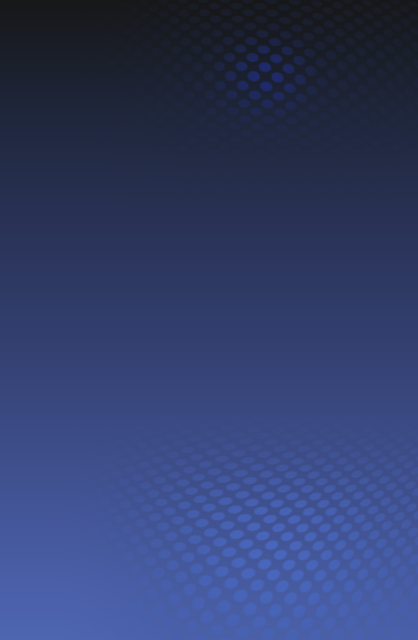
Reproduce this background procedurally as a Shadertoy shader.

```glsl
// Lengths are fractions of the canvas height
const int STOPS = 8;
const float STOP_HEIGHT[STOPS] = float[](0.0, 0.08, 0.26, 0.46, 0.66, 0.825, 0.945, 1.0);
const vec3 STOP_COLOR[STOPS] = vec3[](
    vec3(0.305, 0.395, 0.69), vec3(0.29, 0.375, 0.66),
    vec3(0.25, 0.315, 0.56), vec3(0.20, 0.25, 0.44),
    vec3(0.16, 0.195, 0.33), vec3(0.12, 0.15, 0.23),
    vec3(0.095, 0.107, 0.135), vec3(0.085, 0.092, 0.095));

const vec3 UPPER_FAINT = vec3(0.135, 0.17, 0.30);
const vec3 UPPER_BRIGHT = vec3(0.12, 0.17, 0.46);
const vec2 UPPER_CENTER = vec2(0.415, 0.88);
const vec2 UPPER_AXIS_A = vec2(0.020, -0.017);
const vec2 UPPER_AXIS_B = vec2(0.018, 0.015);
const vec2 UPPER_SQUEEZE = vec2(0.8, 2.8);
const float UPPER_BEND = 0.5;

const vec3 LOWER_FAINT = vec3(0.27, 0.36, 0.66);
const vec3 LOWER_BRIGHT = vec3(0.29, 0.42, 0.78);
const vec2 LOWER_CENTER = vec2(0.37, 0.05);
const vec2 LOWER_GLOW = vec2(0.43, 0.14);
const vec2 LOWER_AXIS_A = vec2(0.027, 0.018);
const vec2 LOWER_AXIS_B = vec2(0.015, -0.022);
const vec2 LOWER_SQUEEZE = vec2(0.8, 2.2);
const float LOWER_BEND = -0.5;

const float DOT_RADIUS = 0.36;
const float GAP_SHADE = 0.05;

vec3 backdrop(float height) {
    vec3 color = STOP_COLOR[0];
    for (int i = 1; i < STOPS; i++) {
        float t = (height - STOP_HEIGHT[i - 1]) / (STOP_HEIGHT[i] - STOP_HEIGHT[i - 1]);
        color = mix(color, STOP_COLOR[i], clamp(t, 0.0, 1.0));
    }
    return color;
}

// Coverage of a skewed dot lattice that tightens away from its center
float dotLattice(vec2 offset, vec2 axisA, vec2 axisB, vec2 squeeze, float bend) {
    vec2 warped = offset * (1.0 + squeeze * abs(offset));
    warped.y += bend * offset.x * offset.x;
    vec2 cell = inverse(mat2(axisA, axisB)) * warped;
    vec2 width = fwidth(cell);
    float blur = 0.6 * max(width.x, width.y) + 0.02;
    float radius = length(fract(cell) - 0.5);
    return 1.0 - smoothstep(DOT_RADIUS - blur, DOT_RADIUS + blur, radius);
}

float glow(vec2 offset, vec2 size) {
    vec2 scaled = offset / size;
    return exp(-dot(scaled, scaled));
}

void mainImage(out vec4 fragColor, in vec2 fragCoord) {
    vec2 p = fragCoord / iResolution.y;
    vec3 color = backdrop(p.y);

    // Upper dots: a small saturated core inside a faint spread
    vec2 upper = p - UPPER_CENTER;
    float upperDots = dotLattice(upper, UPPER_AXIS_A, UPPER_AXIS_B, UPPER_SQUEEZE, UPPER_BEND);
    float upperCore = glow(upper, vec2(0.085, 0.075));
    float upperFade = smoothstep(0.65, 0.80, p.y) * smoothstep(0.10, 0.36, p.x);
    upperFade *= 0.35 * glow(upper, vec2(0.32, 0.24));
    color *= 1.0 - 2.0 * GAP_SHADE * upperFade;
    vec3 upperColor = mix(UPPER_FAINT, UPPER_BRIGHT, upperCore);
    color = mix(color, upperColor, upperDots * max(upperFade, 0.9 * upperCore));

    // Lower dots: a broad field fading upward and to the left
    float lowerDots = dotLattice(p - LOWER_CENTER, LOWER_AXIS_A, LOWER_AXIS_B,
                                 LOWER_SQUEEZE, LOWER_BEND);
    float lowerCore = glow(p - LOWER_GLOW, vec2(0.20, 0.17));
    float lowerFade = (1.0 - smoothstep(0.20, 0.37, p.y)) * smoothstep(0.08, 0.32, p.x);
    color *= 1.0 - GAP_SHADE * lowerFade;
    vec3 lowerColor = mix(LOWER_FAINT, LOWER_BRIGHT, lowerCore);
    color = mix(color, lowerColor, lowerDots * lowerFade * mix(0.45, 0.75, lowerCore));

    fragColor = vec4(color, 1.0);
}
```
